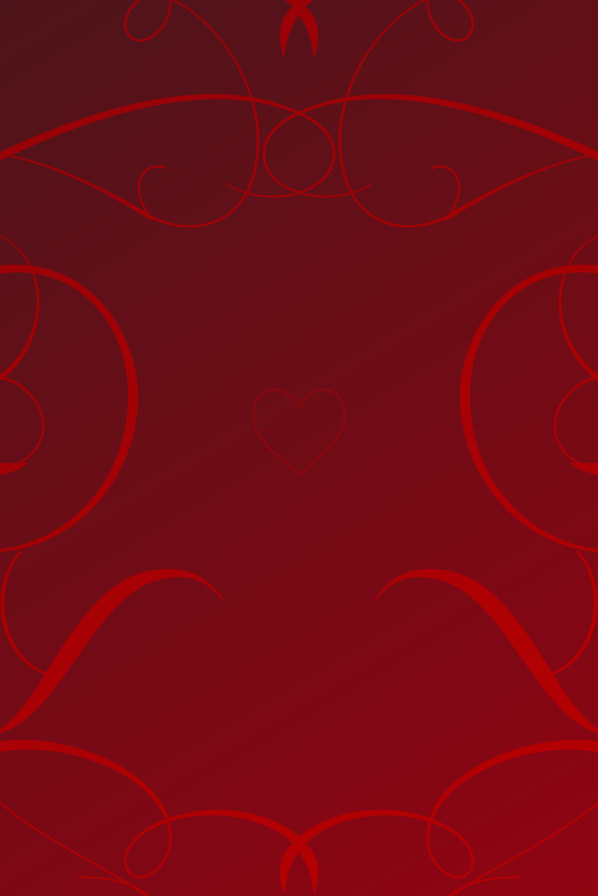
Write a Shadertoy shader that draws this background.

```glsl
// Design grid: the canvas is always 512 by 768 units, y runs downward
const vec2 GRID = vec2(512.0, 768.0);
const float MOTIF_PERIOD = 717.0;
const int STEPS = 18;

const vec3 SHADE_DARK = vec3(0.302, 0.080, 0.104);
const vec3 SHADE_LIGHT = vec3(0.567, 0.014, 0.070);
const vec3 INK_DARK = vec3(0.58, 0.010, 0.030);
const vec3 INK_LIGHT = vec3(0.72, 0.000, 0.010);

vec2 cubic(vec2 a, vec2 b, vec2 c, vec2 d, float t) {
    float s = 1.0 - t;
    return s * s * s * a + 3.0 * s * s * t * b + 3.0 * s * t * t * c + t * t * t * d;
}

// Half width along a stroke, as a quadratic Bezier of three values
float taper(vec3 w, float t) {
    return mix(mix(w.x, w.y, t), mix(w.y, w.z, t), t);
}

// Signed distance to a cubic Bezier stroke with a varying half width
float stroke(vec2 p, vec2 a, vec2 b, vec2 c, vec2 d, vec3 w) {
    float best = 1e4;
    vec2 from = a;
    for (int i = 1; i <= STEPS; i++) {
        float t = float(i) / float(STEPS);
        vec2 to = cubic(a, b, c, d, t);
        vec2 seg = to - from;
        float h = clamp(dot(p - from, seg) / dot(seg, seg), 0.0, 1.0);
        float along = t - (1.0 - h) / float(STEPS);
        best = min(best, length(p - from - seg * h) - taper(w, along));
        from = to;
    }
    return best;
}

// Looping vine that ends in a claw on the axis
float loopMotif(vec2 p) {
    float d = stroke(p, vec2(0, 640), vec2(60, 630), vec2(145, 665), vec2(146, 718), vec3(4.5, 3.0, 1.0));
    d = min(d, stroke(p, vec2(146, 718), vec2(146, 748), vec2(112, 765), vec2(107, 739), vec3(1.0)));
    d = min(d, stroke(p, vec2(107, 739), vec2(107, 700), vec2(205, 675), vec2(256, 722), vec3(0.9, 1.5, 4.0)));
    return min(d, stroke(p, vec2(256, 724), vec2(246, 732), vec2(241, 745), vec2(243, 766), vec3(4.0, 7.0, 0.3)));
}

// Wide arch, central ring and the thin tendrils below it
float crown(vec2 p) {
    float d = stroke(p, vec2(0, 134), vec2(75, 98), vec2(180, 62), vec2(256, 97), vec3(3.4, 3.0, 1.2));
    d = min(d, stroke(p, vec2(256, 97), vec2(238, 105), vec2(226, 117), vec2(226, 132), vec3(1.2)));
    d = min(d, stroke(p, vec2(226, 132), vec2(226, 147), vec2(237, 159), vec2(256, 165), vec3(1.2, 1.0, 0.9)));
    d = min(d, stroke(p, vec2(256, 165), vec2(240, 171), vec2(212, 170), vec2(193, 157), vec3(0.9, 0.9, 0.5)));
    d = min(d, stroke(p, vec2(0, 132), vec2(45, 140), vec2(85, 160), vec2(130, 187), vec3(0.7, 0.9, 2.0)));
    d = min(d, stroke(p, vec2(141, 144), vec2(124, 137), vec2(110, 158), vec2(126, 182), vec3(0.9)));
    d = min(d, stroke(p, vec2(125, 184), vec2(170, 208), vec2(221, 190), vec2(221, 120), vec3(1.2, 0.8, 1.2)));
    return min(d, stroke(p, vec2(221, 120), vec2(221, 70), vec2(185, 12), vec2(137, -5), vec3(1.2, 0.8, 0.8)));
}

// Large side scroll with its inner curls
float sideScroll(vec2 p) {
    float d = stroke(p, vec2(0, 231), vec2(70, 222), vec2(114, 280), vec2(114, 340), vec3(3.5, 2.0, 4.5));
    d = min(d, stroke(p, vec2(114, 340), vec2(114, 405), vec2(68, 465), vec2(0, 472), vec3(4.5, 3.2, 1.2)));
    d = min(d, stroke(p, vec2(0, 202), vec2(42, 222), vec2(45, 290), vec2(0, 324), vec3(0.5, 0.9, 2.2)));
    d = min(d, stroke(p, vec2(0, 323), vec2(42, 333), vec2(56, 390), vec2(0, 403), vec3(1.2, 0.7, 1.0)));
    return min(d, stroke(p, vec2(23, 397), vec2(16, 400), vec2(8, 401), vec2(0, 402), vec3(0.5, 4.0, 5.0)));
}

// Swelling leaf with the stem and lower tendrils
float leaf(vec2 p) {
    float d = stroke(p, vec2(0, 627), vec2(48, 605), vec2(75, 497), vec2(140, 492), vec3(1.5, 13.0, 4.0));
    d = min(d, stroke(p, vec2(140, 492), vec2(165, 489), vec2(178, 498), vec2(190, 513), vec3(4.0, 1.5, 0.7)));
    d = min(d, stroke(p, vec2(18, 473), vec2(-6, 495), vec2(-6, 560), vec2(40, 578), vec3(0.9, 2.6, 0.9)));
    d = min(d, stroke(p, vec2(0, 688), vec2(40, 722), vec2(95, 745), vec2(125, 768), vec3(0.8)));
    return min(d, stroke(p, vec2(68, 752), vec2(95, 752), vec2(112, 756), vec2(127, 768), vec3(0.8)));
}

float heartOutline(vec2 p) {
    float d = stroke(p, vec2(256, 349), vec2(246, 328), vec2(217, 328), vec2(217, 357), vec3(0.8));
    return min(d, stroke(p, vec2(217, 357), vec2(217, 378), vec2(242, 393), vec2(256, 407), vec3(0.8)));
}

float coverage(float d, float pixel) {
    return 1.0 - smoothstep(-0.65 * pixel, 0.65 * pixel, d);
}

void mainImage(out vec4 fragColor, in vec2 fragCoord) {
    vec2 uv = fragCoord / iResolution.xy;
    uv.y = 1.0 - uv.y;
    vec2 p = uv * GRID;
    float pixel = GRID.x / iResolution.x;

    // Diagonal shade
    float shade = dot(uv, vec2(0.286, 0.714));
    vec3 color = mix(SHADE_DARK, SHADE_LIGHT, shade);
    vec3 ink = mix(INK_DARK, INK_LIGHT, shade);

    // Fold the right half onto the left
    p.x = 0.5 * GRID.x - abs(p.x - 0.5 * GRID.x);

    // Ornaments
    float d = min(min(crown(p), sideScroll(p)), leaf(p));
    for (int i = 0; i < 2; i++)
        d = min(d, loopMotif(p + vec2(0.0, MOTIF_PERIOD * float(i))));
    color = mix(color, ink, coverage(d, pixel));
    color = mix(color, ink, 0.55 * coverage(heartOutline(p), pixel));

    fragColor = vec4(color, 1.0);
}
```
